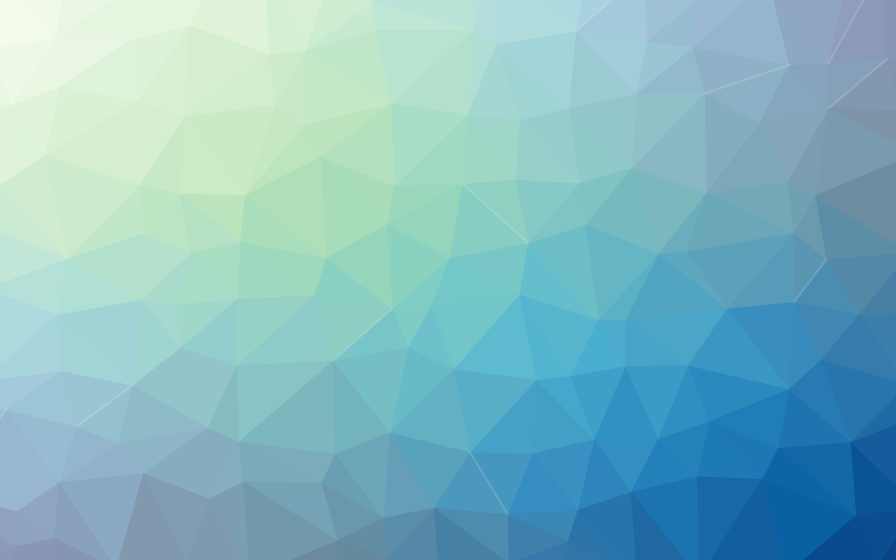
Give the GLSL for this background, as a Shadertoy shader.

```glsl
// Low-poly triangle mesh, shaded from pale cream through green to deep blue.

#define ROWS 8.7          // mesh cells over the canvas height
#define JITTER 0.36       // vertex displacement, in cells
#define SPARKLE 0.045     // random colour shift of each facet
#define SEAM_CHANCE 0.06  // share of cells with a bright diagonal
#define SEAM_WIDTH 0.022  // seam half width, in cells
#define SEAM_GLOW 0.16    // seam brightness

const vec3 RAMP[9] = vec3[9](
    vec3(247, 252, 240), vec3(224, 243, 219), vec3(204, 235, 197),
    vec3(168, 221, 181), vec3(123, 204, 196), vec3(78, 179, 211),
    vec3(43, 140, 190), vec3(8, 104, 172), vec3(8, 64, 129));

// Linear RGB to white-relative XYZ
const mat3 RGB_TO_XYZ = mat3(
    0.4339, 0.2126, 0.0177,
    0.3762, 0.7152, 0.1095,
    0.1899, 0.0722, 0.8728);

vec2 hash2(vec2 p) {
    vec3 q = fract(p.xyx * vec3(0.1031, 0.1030, 0.0973) + 0.317);
    q += dot(q, q.yzx + 33.33);
    return fract((q.xx + q.yz) * q.zy);
}

float cross2(vec2 a, vec2 b) { return a.x * b.y - a.y * b.x; }

// Perceptual space: cube roots of XYZ, in which colours mix evenly
vec3 toPerceptual(vec3 srgb) {
    vec3 light = pow((srgb + 0.055) / 1.055, vec3(2.4));
    return pow(RGB_TO_XYZ * light, vec3(1.0 / 3.0));
}

vec3 toSrgb(vec3 perceptual) {
    vec3 light = inverse(RGB_TO_XYZ) * (perceptual * perceptual * perceptual);
    return 1.055 * pow(max(light, vec3(0.0001)), vec3(1.0 / 2.4)) - 0.055;
}

vec3 ramp(float t) {
    float s = clamp(t, 0.0, 1.0) * 8.0;
    int i = min(int(s), 7);
    return mix(toPerceptual(RAMP[i] / 255.0),
               toPerceptual(RAMP[i + 1] / 255.0), s - float(i));
}

// The same ramp runs rightwards and downwards; the two are averaged
vec3 facetColor(vec2 middle, vec2 meshSize) {
    vec2 t = middle / meshSize;
    t.y = 1.0 - t.y;
    t += SPARKLE * (hash2(middle * 37.0) - 0.5);
    return toSrgb(0.5 * (ramp(t.x) + ramp(t.y)));
}

vec2 meshVertex(vec2 id) {
    return id + JITTER * (2.0 * hash2(id + 20.0) - 1.0);
}

// Signed distance to the line ab, positive on its left
float leftOf(vec2 p, vec2 a, vec2 b) {
    return cross2(b - a, p - a) / length(b - a);
}

float segmentDistance(vec2 p, vec2 a, vec2 b) {
    vec2 d = b - a;
    return length(p - a - d * clamp(dot(p - a, d) / dot(d, d), 0.0, 1.0));
}

// Adds a counter-clockwise triangle, weighted by its pixel coverage
void addFacet(vec2 p, vec2 a, vec2 b, vec2 c, float pixel, vec2 meshSize,
              inout vec4 sum) {
    float d = min(leftOf(p, a, b), min(leftOf(p, b, c), leftOf(p, c, a)));
    float coverage = clamp(0.5 + d / pixel, 0.0, 1.0);
    if (coverage > 0.0)
        sum += coverage * vec4(facetColor((a + b + c) / 3.0, meshSize), 1.0);
}

void mainImage(out vec4 fragColor, in vec2 fragCoord) {
    float pixel = ROWS / iResolution.y;
    vec2 p = fragCoord * pixel;
    vec2 meshSize = iResolution.xy * pixel;
    vec4 sum = vec4(0.0);
    float seam = 0.0;

    for (int y = -1; y <= 1; y++)
    for (int x = -1; x <= 1; x++) {
        vec2 id = floor(p) + vec2(x, y);
        vec2 a = meshVertex(id);
        vec2 b = meshVertex(id + vec2(1, 0));
        vec2 c = meshVertex(id + vec2(1, 1));
        vec2 d = meshVertex(id + vec2(0, 1));

        // Delaunay test: turn the quad when diagonal ac is the worse one
        float angleSum = cross2(c - b, a - b) * dot(a - d, c - d)
                       + dot(c - b, a - b) * cross2(a - d, c - d);
        if (angleSum < 0.0) {
            vec2 first = a;
            a = b; b = c; c = d; d = first;
        }
        addFacet(p, a, b, c, pixel, meshSize, sum);
        addFacet(p, a, c, d, pixel, meshSize, sum);

        // Rare bright hairline along the diagonal
        float chosen = step(hash2(id + 71.0).x, SEAM_CHANCE);
        float hairline = 1.0 - smoothstep(0.0, SEAM_WIDTH + 0.5 * pixel,
                                          segmentDistance(p, a, c));
        seam = max(seam, chosen * hairline);
    }
    vec3 color = sum.rgb / max(sum.a, 0.0001);
    fragColor = vec4(mix(color, vec3(1.0), SEAM_GLOW * seam), 1.0);
}
```
